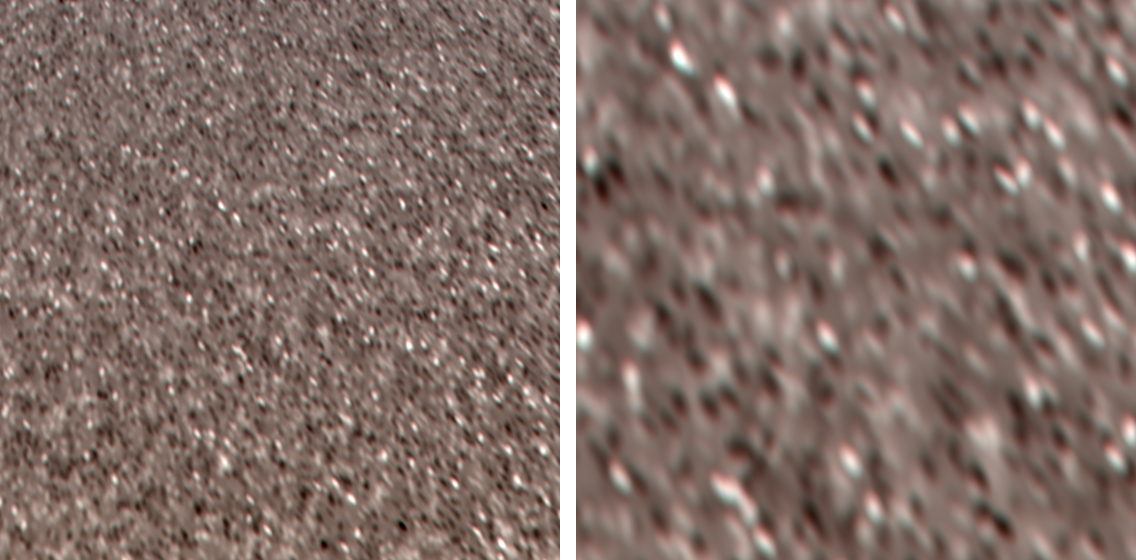
Left, the full canvas; right, a detail of the centre.
Give the GLSL for this texture, as a WebGL 1 fragment shader.

```glsl
precision highp float;
// Draws coarse gravelly ground: small leaning grains that grow towards the bottom, with red and cyan fringes.
uniform vec2 u_resolution;

const vec3 GROUND_COLOR = vec3(0.490, 0.413, 0.384);
const vec3 WARM_SHIFT = vec3(0.006, -0.002, -0.014);  // added at the bottom, removed at the top
const vec2 GRAIN_SIZE = vec2(0.0085, 0.0135);
const float CLUMP_SCALE = 1.8;
const float GRAIN_CONTRAST = 0.205;
const float CLUMP_CONTRAST = 0.10;
const float PATCH_CONTRAST = 0.012;
const float GRAIN_FALLOFF = 3.6;
const float GRAIN_SKEW = 1.1;
const float LEAN = 0.2;
const float NEAR_SCALE = 1.22;
const float DEPTH_SLOPE = 0.38;
const float VANISHING_X = 0.2;
const float PEBBLE_SHARE = 0.03;
const float PEBBLE_BOOST = 1.2;
const vec2 FRINGE = vec2(-0.0004, 0.0021);

vec4 hash4(vec2 cell) {
  vec4 q = fract(cell.xyxy * vec4(0.1031, 0.1030, 0.0973, 0.1099));
  q += dot(q, q.wzxy + 33.33);
  return fract((q.xxyz + q.yzzw) * q.zywx);
}

// Cellular noise: each cell holds one soft, skewed grain of random brightness.
float grains(vec2 p) {
  vec2 cell = floor(p);
  float sum = 0.0;
  for (int j = -1; j <= 1; j++) {
    for (int i = -1; i <= 1; i++) {
      vec2 neighbor = cell + vec2(float(i), float(j));
      vec4 rnd = hash4(neighbor + 211.0);
      vec2 d = p - neighbor - rnd.xy;
      float window = 1.0 - smoothstep(0.55, 1.0, length(d));
      d.x += (rnd.z - 0.5) * GRAIN_SKEW * d.y;
      float brightness = 2.0 * rnd.w - 1.0;
      brightness += PEBBLE_BOOST * step(1.0 - PEBBLE_SHARE, rnd.w);
      sum += brightness * window * exp(-GRAIN_FALLOFF * dot(d, d));
    }
  }
  return sum;
}

// Foreshortened ground plane: features shrink with height and lean left.
vec2 groundPlane(vec2 uv) {
  float scale = NEAR_SCALE - DEPTH_SLOPE * uv.y;
  vec2 plane = vec2((uv.x - VANISHING_X) / scale, -log(scale) / DEPTH_SLOPE);
  plane.x += LEAN * plane.y;
  return plane;
}

float groundTone(vec2 uv) {
  vec2 p = groundPlane(uv) / GRAIN_SIZE;
  float fine = grains(p);
  float clumps = grains(p / CLUMP_SCALE + vec2(57.3, 19.7));
  return GRAIN_CONTRAST * fine + CLUMP_CONTRAST * clumps;
}

// Faint broad patches from layered sines.
float patches(vec2 uv) {
  float a = sin(9.0 * uv.x + 5.0 * uv.y + 2.0 * sin(7.0 * uv.y));
  float b = sin(17.0 * uv.y - 8.0 * uv.x + 1.5 * sin(13.0 * uv.x));
  return 0.5 * (a + b);
}

void main() {
  vec2 uv = gl_FragCoord.xy / u_resolution;

  // The red layer sits slightly above the green and blue ones.
  float redTone = groundTone(uv - 0.5 * FRINGE);
  float cyanTone = groundTone(uv + 0.5 * FRINGE);

  // Contrast rises towards the near, right-hand side.
  float contrast = 1.0 + 0.2 * (uv.x - 0.5) - 0.3 * (uv.y - 0.5);
  vec3 color = GROUND_COLOR + WARM_SHIFT * (1.0 - 2.0 * uv.y);
  color += contrast * vec3(redTone, cyanTone, cyanTone);
  color += PATCH_CONTRAST * patches(uv);
  gl_FragColor = vec4(clamp(color, 0.0, 1.0), 1.0);
}
```
